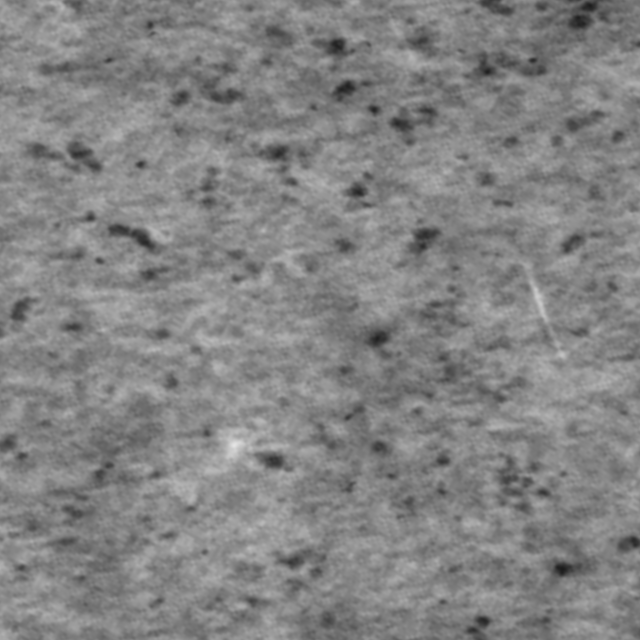
A WebGL 2 fragment shader for this texture:

```glsl
#version 300 es
precision highp float;
// Grey mottled surface: layers of sideways-stretched value noise form the grain,
// jittered cells scatter clusters of soft dark pits and smaller specks over it,
// and a few soft patches, a bright fleck and thin scratches finish it.

uniform vec2 u_resolution;
out vec4 fragColor;

const float TAU = 6.2831853;
const float BASE_GREY = 0.535;
const float PIT_DEPTH = 0.34;

// Integer hash: lattice cell and seed to three values in 0..1
vec3 hash3(ivec2 cell, int seed) {
    uvec3 v = uvec3(ivec3(cell, seed)) * 1664525u + 1013904223u;
    v.x += v.y * v.z; v.y += v.z * v.x; v.z += v.x * v.y;
    v ^= v >> 16u;
    v.x += v.y * v.z; v.y += v.z * v.x; v.z += v.x * v.y;
    return vec3(v >> 8u) / 16777216.0;
}

// Smooth value noise in -1..1
float noise(vec2 p, int seed) {
    ivec2 cell = ivec2(floor(p));
    vec2 f = fract(p);
    f = f * f * (3.0 - 2.0 * f);
    float low = mix(hash3(cell, seed).x, hash3(cell + ivec2(1, 0), seed).x, f.x);
    float high = mix(hash3(cell + ivec2(0, 1), seed).x, hash3(cell + ivec2(1, 1), seed).x, f.x);
    return 2.0 * mix(low, high, f.y) - 1.0;
}

mat2 rotation(float angle) {
    float c = cos(angle), s = sin(angle);
    return mat2(c, s, -s, c);
}

// Gaussian spot with separate horizontal and vertical radii
float softSpot(vec2 p, vec2 center, vec2 radius) {
    vec2 d = (p - center) / radius;
    return exp(-dot(d, d));
}

// Gaussian line from a to b that fades at both ends
float scratch(vec2 p, vec2 a, vec2 b, float width) {
    vec2 along = b - a;
    float t = clamp(dot(p - a, along) / dot(along, along), 0.0, 1.0);
    float d = length(p - a - along * t) / width;
    return exp(-d * d) * 4.0 * t * (1.0 - t);
}

// Sum of blob clusters, one candidate cluster per jittered cell
float clusters(vec2 p, float cells, float density, int maxBlobs,
               float spread, float radius, int seed) {
    ivec2 home = ivec2(floor(p * cells));
    float total = 0.0;
    for (int j = -1; j <= 1; j++)
    for (int i = -1; i <= 1; i++) {
        ivec2 cell = home + ivec2(i, j);
        vec3 place = hash3(cell, seed);
        vec3 kind = hash3(cell, seed + 1);
        if (place.z > density) continue;
        vec2 center = (vec2(cell) + place.xy) / cells;
        int count = 1 + int(kind.x * float(maxBlobs));
        float reach = spread * mix(0.35, 1.0, kind.x);
        float strength = mix(0.4, 1.6, kind.y * kind.y);
        for (int k = 0; k < count; k++) {
            vec3 r = hash3(cell, seed + 2 + k);
            float angle = TAU * r.x;
            vec2 offset = reach * r.y * vec2(1.15 * cos(angle), sin(angle));
            vec2 size = radius * mix(0.65, 1.2, r.z) * vec2(1.25, 0.9);
            float pit = softSpot(p, center + offset, size);
            float rim = softSpot(p, center + offset, 2.0 * size);
            total += strength * (pit - 0.1 * rim);
        }
    }
    return total;
}

// Grain: broad mottling, drawn-out streaks, then finer texture
float grain(vec2 p) {
    vec2 bent = p + 0.012 * vec2(noise(p * 4.0, 1), noise(p * 4.0, 2));
    vec2 streak = rotation(0.06) * bent;
    float g = 0.050 * noise(rotation(0.6) * p * 6.0, 3);
    g += 0.035 * noise(rotation(0.4) * bent * 17.0, 4);
    g += 0.065 * noise(streak * vec2(24.0, 50.0), 5);
    g += 0.080 * noise(rotation(-0.12) * bent * vec2(52.0, 104.0), 6);
    g += 0.045 * noise(rotation(0.5) * p * vec2(165.0, 195.0), 7);
    return g;
}

// Large soft patches, one fleck and the scratches
float blemishes(vec2 p) {
    float b = 0.08 * softSpot(p, vec2(0.61, 0.56), vec2(0.045, 0.04));
    b -= 0.11 * softSpot(p, vec2(0.95, 0.98), vec2(0.08, 0.06));
    b -= 0.09 * softSpot(p, vec2(0.57, 0.01), vec2(0.11, 0.04));
    b += 0.28 * softSpot(p, vec2(0.366, 0.30), vec2(0.014, 0.017));
    b += 0.26 * scratch(p, vec2(0.815, 0.60), vec2(0.857, 0.49), 0.007);
    b += 0.10 * scratch(p, vec2(0.84, 0.53), vec2(0.89, 0.42), 0.005);
    b -= 0.08 * scratch(p, vec2(0.795, 0.66), vec2(0.87, 0.43), 0.007);
    b += 0.10 * scratch(p, vec2(0.60, 0.99), vec2(0.66, 0.88), 0.006);
    return b;
}

void main() {
    vec2 p = gl_FragCoord.xy / min(u_resolution.x, u_resolution.y);
    vec2 ragged = p + 0.003 * vec2(noise(p * 70.0, 8), noise(p * 70.0, 9));
    float pits = clusters(ragged, 9.0, 0.78, 10, 0.036, 0.0095, 20);
    float specks = clusters(ragged, 20.0, 0.5, 2, 0.014, 0.0065, 60);
    float dark = 1.0 - exp(-pits - 0.6 * specks);
    float grey = BASE_GREY + grain(p) + blemishes(p) - PIT_DEPTH * dark;
    fragColor = vec4(vec3(clamp(grey, 0.0, 1.0)), 1.0);
}
```
